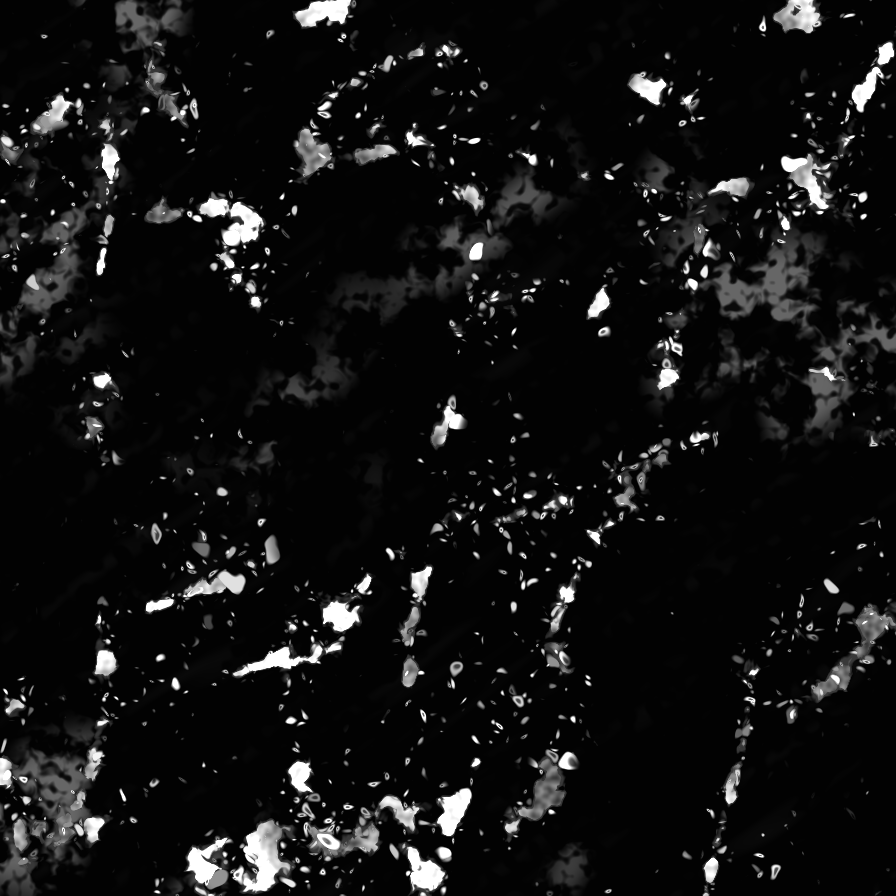
This texture is drawn by a Shadertoy shader. Its source:

```glsl
// Black stone with broken veins of ragged white flecks, hollow specks and grey smoky stains.

const float BASE_LEVEL = 0.006;    // brightness of the bare ground
const float EDGE = 0.0018;         // half width of a speck's soft rim
const float RISE_ANGLE = 0.25;     // direction of the lying veins
const float STAND_ANGLE = 1.36;    // direction of the upright veins
const vec2 VEIN_STRETCH = vec2(1.9, 4.6);
const float VEIN_WIDTH = 0.08;
const float BODY_SCALE = 25.0;     // raggedness of the solid flecks
const float BODY_LEVEL = 1.0;      // higher gives fewer solid flecks
const float SPECK_CELLS = 24.0;    // cells across for the largest specks
const float SMOKE_LEVEL = 0.40;    // brightest grey stain
const float STREAK_LEVEL = 0.06;   // faint scratches in the ground

// Hashes and gradient noise
vec3 hash3(vec2 cell) {
    vec3 h = fract(vec3(cell.xyx) * vec3(0.1031, 0.1030, 0.0973));
    h += dot(h, h.yxz + 33.33);
    return fract((h.xxy + h.yzz) * h.zyx);
}

float cornerSlope(vec2 cell, vec2 offset) {
    float angle = 6.2832 * hash3(cell).x;
    return dot(vec2(cos(angle), sin(angle)), offset);
}

float gradientNoise(vec2 p) {
    vec2 cell = floor(p), f = fract(p);
    vec2 u = f * f * f * (f * (f * 6.0 - 15.0) + 10.0);
    vec2 e = vec2(1.0, 0.0);
    return mix(
        mix(cornerSlope(cell, f), cornerSlope(cell + e.xy, f - e.xy), u.x),
        mix(cornerSlope(cell + e.yx, f - e.yx), cornerSlope(cell + e.xx, f - e.xx), u.x),
        u.y);
}

float fbm(vec2 p, int octaves) {
    float sum = 0.0, gain = 1.0;
    for (int i = 0; i < octaves; i++) {
        sum += gain * gradientNoise(p);
        p = mat2(1.62, 1.21, -1.21, 1.62) * p + 17.3;
        gain *= 0.5;
    }
    return sum;
}

// Coordinates along and across a direction
vec2 alongAcross(vec2 p, float angle) {
    vec2 dir = vec2(cos(angle), sin(angle));
    return vec2(dot(p, dir), dot(p, vec2(-dir.y, dir.x)));
}

// Broken vein: a thin band at the zero line of stretched noise, with gaps
float vein(vec2 p, float angle, float seed) {
    float line = fbm(alongAcross(p, angle) * VEIN_STRETCH + seed, 2) / VEIN_WIDTH;
    float gate = smoothstep(-0.15, 0.2, gradientNoise(p * 5.0 + seed * 1.7));
    return exp(-line * line) * gate;
}

// One layer of scattered specks, some of them hollow
float specks(vec2 p, float cells, float density) {
    vec2 q = p * cells;
    float soft = EDGE * cells, light = 0.0;
    for (int j = -1; j <= 1; j++)
    for (int i = -1; i <= 1; i++) {
        vec2 cell = floor(q) + vec2(i, j);
        vec3 place = hash3(cell + cells);
        vec3 look = hash3(cell + cells * 3.0 + 71.0);
        float alive = smoothstep(0.0, 0.1, density - place.z);
        vec2 d = q - cell - mix(vec2(0.15), vec2(0.85), place.xy);
        d = alongAcross(d, 6.2832 * look.z) * vec2(0.8, 1.25);
        float radius = mix(0.12, 0.34, look.x * look.x) * mix(0.5, 1.0, alive);
        float dist = length(d);
        float disc = smoothstep(soft, -soft, dist - radius) * alive;
        float hollow = step(0.6, look.z) * smoothstep(radius * 0.65, radius * 0.2, dist);
        light = max(light, disc * mix(0.35, 1.25, look.y) * (1.0 - 0.65 * hollow));
    }
    return light;
}

void mainImage(out vec4 fragColor, in vec2 fragCoord) {
    vec2 p = fragCoord / iResolution.y;

    // Ragged outlines
    vec2 wobble = vec2(gradientNoise(p * 55.0), gradientNoise(p * 55.0 + 31.7));
    vec2 rough = p + 0.009 * wobble;

    // Where the white matter gathers
    float veins = max(vein(p, RISE_ANGLE, 3.7), vein(p, STAND_ANGLE, 41.3));
    float cluster = smoothstep(0.05, 0.4, gradientNoise(p * 6.0 + 9.1));
    float density = 0.03 + 0.45 * veins + 0.22 * cluster;

    // Solid flecks with a dim fringe and a grainy inside
    float field = veins + 1.2 * fbm(rough * BODY_SCALE, 4);
    float tone = smoothstep(-0.4, 0.15, gradientNoise(p * 9.0 + 23.0));
    float grain = gradientNoise(p * 110.0);
    float body = smoothstep(BODY_LEVEL - 0.05, BODY_LEVEL + 0.12, field);
    body *= mix(0.4, 1.1, tone) + 0.35 * grain;
    float fringe = 0.22 * smoothstep(BODY_LEVEL - 0.2, BODY_LEVEL, field);

    // Specks at three sizes
    float dots = specks(rough, SPECK_CELLS, density * 0.5);
    dots = max(dots, specks(rough, SPECK_CELLS * 2.0, density * 0.8));
    dots = max(dots, specks(rough, SPECK_CELLS * 3.75, density));

    // Porous grey stains
    vec2 drift = alongAcross(p, 1.1) * vec2(2.0, 3.2);
    float patchMask = smoothstep(0.13, 0.45, fbm(drift + 5.6, 3));
    float ragged = smoothstep(-0.1, 0.3, fbm(rough * 20.0 + 60.0, 4));
    float pores = 1.0 - 0.9 * smoothstep(0.0, 0.4, gradientNoise(p * 80.0 + 12.0));
    float smoke = SMOKE_LEVEL * patchMask * ragged * pores;

    // Faint slanted scratches
    float scratch = max(0.0, fbm(alongAcross(p, 0.6) * vec2(5.0, 32.0), 2) - 0.1);
    float ground = BASE_LEVEL + STREAK_LEVEL * scratch * smoothstep(-0.1, 0.3, wobble.x + cluster);

    float light = max(max(body, fringe), max(dots, smoke));
    fragColor = vec4(vec3(clamp(max(ground, light), 0.0, 1.0)), 1.0);
}
```
